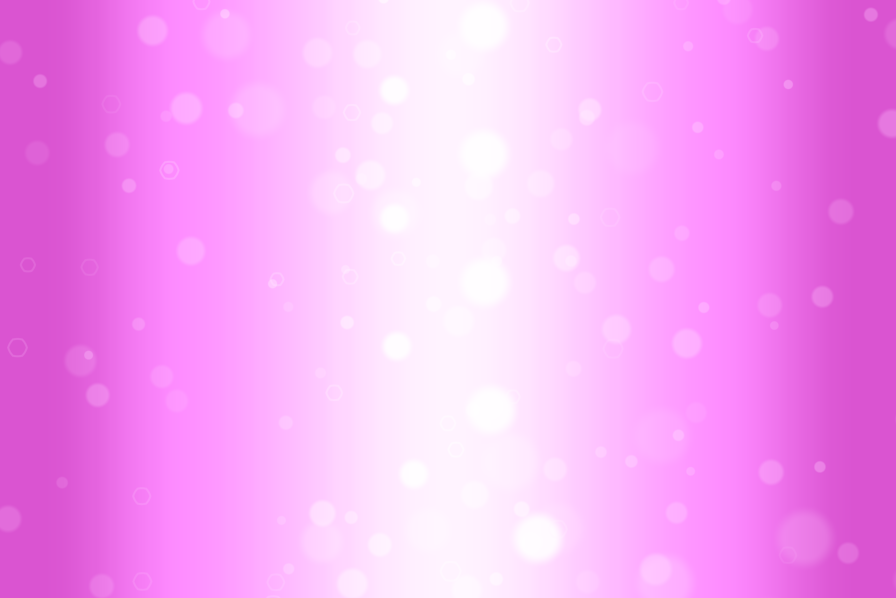
Write a Shadertoy shader that draws this background.

```glsl
// Soft pink light: a bright vertical column fading to orchid and rose sides,
// with blurred discs and thin hexagonal rings scattered over it by hashed grids.
// A loose zigzag of brighter discs climbs the middle of the column.

const vec3 ROSE   = vec3(0.855, 0.330, 0.820);
const vec3 ORCHID = vec3(0.995, 0.535, 1.000);
const vec3 WHITE  = vec3(1.0);

vec3 hash3(vec2 cell, float seed) {
    vec3 q = fract(vec3(cell.xyx + seed * 7.31) * vec3(0.1031, 0.1030, 0.0973));
    q += dot(q, q.yxz + 33.33);
    return fract((q.xxy + q.yzz) * q.zyx);
}

// One-dimensional gradient noise, about -0.5 to 0.5
float gradientNoise(float x, float seed) {
    float i = floor(x), f = x - i;
    float slopeA = hash3(vec2(i, 3.0), seed).x * 2.0 - 1.0;
    float slopeB = hash3(vec2(i + 1.0, 3.0), seed).x * 2.0 - 1.0;
    float blend = f * f * f * (f * (f * 6.0 - 15.0) + 10.0);
    return mix(slopeA * f, slopeB * (f - 1.0), blend);
}

// Closeness to the column: 1 on its axis, 0 at the sides
float columnWeight(float x) {
    return exp(-14.0 * (x - 0.49) * (x - 0.49));
}

vec3 backdrop(float x) {
    float streak = gradientNoise(x * 60.0, 1.0) + 0.5 * gradientNoise(x * 140.0, 2.0);
    float d = abs(x - 0.503) + 0.008 * streak;
    vec3 side = mix(ROSE, ORCHID, smoothstep(0.455, 0.295, d));
    return mix(side, WHITE, 0.9 * smoothstep(0.345, 0.0, d));
}

float softDisc(vec2 p, float radius, float blur) {
    return smoothstep(radius * (1.0 + blur), radius * (1.0 - blur), length(p));
}

float hexRing(vec2 p, float radius, float pixel) {
    vec2 q = abs(p);
    float hex = max(q.x * 0.866 + q.y * 0.5, q.y);
    float dist = abs(mix(length(p), hex, 0.5) - radius);
    return smoothstep(0.0012 + pixel, 0.0004, dist);
}

// Coverage of discs (or rings when blur is negative) jittered on a square grid
float scatter(vec2 p, float cellSize, vec2 radii, float blur,
              float density, float seed, float aspect, float pixel) {
    vec2 home = floor(p / cellSize);
    float clear = 1.0;
    for (int j = -1; j <= 1; j++) {
        for (int i = -1; i <= 1; i++) {
            vec2 cell = home + vec2(i, j);
            vec3 place = hash3(cell, seed);
            vec3 look = hash3(cell, seed + 11.0);
            vec2 center = (cell + 0.08 + 0.84 * place.xy) * cellSize;
            float weight = columnWeight(center.x / aspect);
            float keep = step(place.z, density * mix(0.45, 1.0, weight));
            float radius = mix(radii.x, radii.y, look.x);
            float shape = blur < 0.0 ? hexRing(p - center, radius, pixel)
                                     : softDisc(p - center, radius, blur);
            float strength = mix(0.2, 0.65, look.y) * mix(0.55, 1.0, weight);
            clear *= 1.0 - keep * shape * strength;
        }
    }
    return 1.0 - clear;
}

// Bright discs alternating left and right of the axis, large on the right
float zigzag(vec2 p, float aspect) {
    float clear = 1.0;
    for (int i = 0; i < 9; i++) {
        float n = float(i);
        float turn = 1.0 - 2.0 * mod(n, 2.0);
        float x = 0.49 + 0.05 * turn + 0.06 * exp(-n);
        float radius = 0.031 + 0.008 * turn;
        vec2 center = vec2(x * aspect, 0.1 + 0.107 * n);
        float disc = softDisc(p - center, radius, 0.3);
        clear *= 1.0 - 0.85 * disc;
    }
    return 1.0 - clear;
}

void mainImage(out vec4 fragColor, in vec2 fragCoord) {
    float aspect = iResolution.x / iResolution.y;
    float pixel = 1.0 / iResolution.y;
    vec2 p = fragCoord * pixel;
    float x = p.x / aspect;

    vec3 color = backdrop(x);
    vec3 light = mix(vec3(1.0, 0.76, 1.0), WHITE, columnWeight(x));

    // Discs from far and large to near and small
    float large  = scatter(p, 0.200, vec2(0.032, 0.046), 0.28, 0.60, 4.0, aspect, pixel);
    float medium = scatter(p, 0.120, vec2(0.017, 0.026), 0.20, 0.65, 9.0, aspect, pixel);
    float small  = scatter(p, 0.085, vec2(0.007, 0.013), 0.20, 0.38, 17.0, aspect, pixel);
    color = mix(color, light, 0.65 * large);
    color = mix(color, light, 0.90 * medium);
    color = mix(color, light, small);
    color = mix(color, WHITE, zigzag(p, aspect));

    // Thin rings
    float rings = scatter(p, 0.130, vec2(0.010, 0.016), -1.0, 0.50, 23.0, aspect, pixel);
    color = mix(color, light, 0.75 * rings);

    fragColor = vec4(color, 1.0);
}
```
